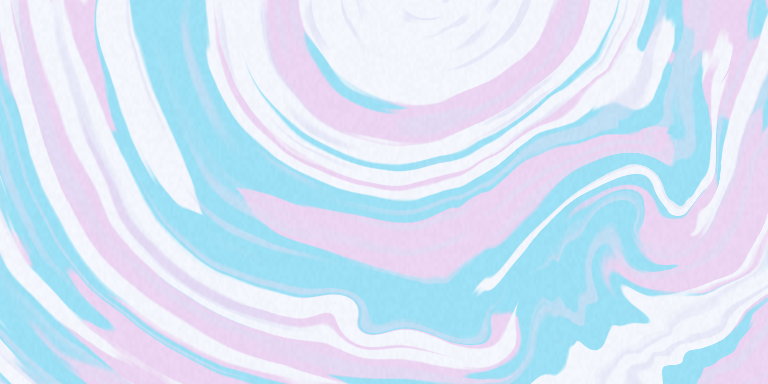
A Shadertoy shader for this texture:

```glsl
// Marbled paper: pink, white and cyan inks combed into a tilted U with curls at lower right.

const vec3 PINK  = vec3(0.925, 0.835, 0.948);
const vec3 WHITE = vec3(0.955, 0.965, 0.990);
const vec3 CYAN  = vec3(0.610, 0.880, 0.962);
const vec3 LILAC = vec3(0.865, 0.870, 0.960);
const vec3 INKS[3] = vec3[3](PINK, WHITE, CYAN);

const vec2  BOWL_CENTER  = vec2(1.12, 1.05);
const float BOWL_TILT    = 0.5;
const float BOWL_STRETCH = 1.1;
const vec2  CURL_CENTER  = vec2(1.66, 0.28);
const float CURL_REACH   = 0.72;
const float CURL_WARP    = 0.34;
const float EDGE         = 0.004;
const float FEATHER      = 0.014;
const float GRAIN        = 0.022;

// Each band: radius, half width, middle angle, angular reach
const vec4 BROAD[8] = vec4[8](
    vec4(0.00, 0.555, 0.0, 4.0), vec4(0.70, 0.15, -0.30, 1.6),
    vec4(0.665, 0.06, 0.10, 0.85), vec4(0.355, 0.05, 0.10, 2.2),
    vec4(0.90, 0.05, -0.65, 0.95), vec4(0.98, 0.03, -0.70, 0.9),
    vec4(0.76, 0.05, -1.20, 0.42), vec4(0.86, 0.028, 1.15, 0.35));
const int BROAD_INK[8] = int[8](1, 2, 0, 0, 1, 0, 1, 1);

const vec4 THIN[8] = vec4[8](
    vec4(0.315, 0.012, -0.7, 0.5), vec4(0.47, 0.008, 0.2, 1.3),
    vec4(0.52, 0.008, 0.0, 1.4), vec4(0.91, 0.010, -0.6, 0.6),
    vec4(1.03, 0.020, -1.0, 0.8), vec4(1.07, 0.014, -0.9, 0.9),
    vec4(0.79, 0.016, 0.75, 0.5), vec4(1.18, 0.025, -1.1, 0.35));
const int THIN_INK[8] = int[8](2, 2, 0, 0, 1, 2, 1, 1);

float hash(vec2 p) {
    vec3 h = fract(p.xyx * 0.1031);
    h += dot(h, h.yzx + 33.33);
    return fract((h.x + h.y) * h.z);
}

float noise(vec2 p) {
    vec2 i = floor(p), f = fract(p);
    f = f * f * (3.0 - 2.0 * f);
    return mix(mix(hash(i), hash(i + vec2(1, 0)), f.x),
               mix(hash(i + vec2(0, 1)), hash(i + vec2(1, 1)), f.x), f.y);
}

float fbm(vec2 p) {
    float sum = 0.0, amp = 0.57;
    for (int i = 0; i < 3; i++) {
        sum += amp * noise(p);
        p = p * 2.03 + 17.3;
        amp *= 0.5;
    }
    return sum;
}

// Signed vector noise that pushes the ink around
vec2 push(vec2 p) {
    return vec2(fbm(p + 3.7), fbm(p + 41.2)) - 0.5;
}

vec2 swirl(vec2 p, vec2 center, float radius, float turn) {
    vec2 d = p - center;
    float a = turn * exp(-dot(d, d) / (radius * radius));
    return center + mat2(cos(a), sin(a), -sin(a), cos(a)) * d;
}

// Bowl coordinates: x is the elliptic radius, y the angle from straight down
vec2 bowl(vec2 p) {
    vec2 d = p - BOWL_CENTER;
    vec2 axis = vec2(cos(BOWL_TILT), sin(BOWL_TILT));
    float along = dot(d, axis) / BOWL_STRETCH;
    float across = dot(d, vec2(-axis.y, axis.x));
    return vec2(length(vec2(along, across)), atan(d.x, -d.y));
}

// Lens-shaped bands that taper towards their ends
vec3 paintBands(vec3 col, vec4 bands[8], int inks[8], vec2 flow) {
    for (int i = 0; i < 8; i++) {
        vec4 b = bands[i];
        float q = (flow.y - b.z) / b.w;
        float width = b.y * (1.0 - q * q * q * q);
        float cover = smoothstep(-EDGE, EDGE, width - abs(flow.x - b.x));
        col = mix(col, INKS[inks[i]], cover);
    }
    return col;
}

void mainImage(out vec4 fragColor, in vec2 fragCoord) {
    vec2 p = fragCoord / iResolution.y;

    // Gentle drift everywhere, strong folding in the curled corner
    float curl = 1.0 - smoothstep(0.1, CURL_REACH, length(p - CURL_CENTER));
    vec2 q = p + 0.07 * push(p * 2.0);
    q = swirl(q, vec2(1.68, 0.42), 0.20, 2.0);
    q = swirl(q, vec2(1.32, 0.20), 0.15, -1.5);
    q = swirl(q, vec2(0.92, 0.18), 0.07, 1.6);
    q += curl * CURL_WARP * push(q * 3.2);
    q += (0.012 + 0.10 * curl) * push(q * 7.0);

    // Feather the radius with fine lines that follow the flow
    vec2 flow = bowl(q);
    flow.x += FEATHER * (noise(vec2(flow.x * 85.0, flow.y * 3.0)) - 0.5);

    // Loose ink below, then the combed bands
    float bias = 0.07 * smoothstep(-0.4, 0.4, flow.y);
    float blue = fbm(flow * vec2(8.0, 2.2) + 5.0) + bias;
    float pale = fbm(flow * vec2(13.0, 1.8) + 60.0);
    vec3 col = mix(PINK, CYAN, smoothstep(0.535, 0.57, blue));
    col = mix(col, WHITE, smoothstep(0.61, 0.65, pale));
    col = paintBands(col, BROAD, BROAD_INK, flow);
    col = paintBands(col, THIN, THIN_INK, flow);

    // Translucent streaks, then paper grain
    float streak = noise(flow * vec2(55.0, 1.6) + 9.0);
    col = mix(col, LILAC, 0.55 * smoothstep(0.58, 0.85, streak));
    col += GRAIN * (noise(p * vec2(150.0, 90.0)) - 0.5);

    fragColor = vec4(clamp(col, 0.0, 1.0), 1.0);
}
```
